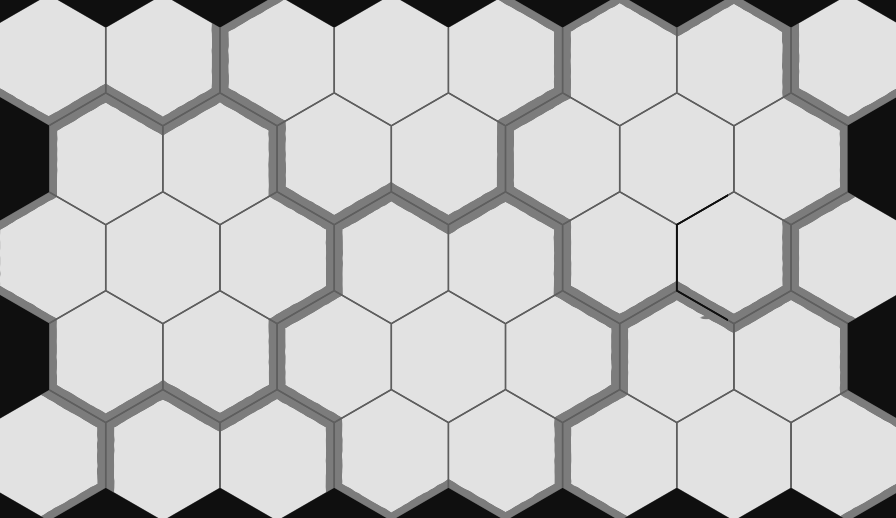
Give the GLSL for this pattern, as a WebGL 2 fragment shader.

```glsl
#version 300 es
precision highp float;
// Pale hexagon tiles on black, five staggered rows, joined in flowers of seven.
// Each pixel finds its axial cell; a modulo-7 rule gives the flower it belongs to,
// and edges between different flowers carry a broad grey band.
uniform vec2 u_resolution;
out vec4 outColor;

const float COLUMNS = 7.845;                // tile widths across the canvas
const vec2 FIRST_CENTRE = vec2(0.426, 0.547);
const float ROW_PITCH = 0.8660254;
const float TOP_ROW = 4.0;
const float LAST_COLUMN = 7.0;
const float BAND_HALF = 0.0735;
const float LINE_HALF = 0.008;
const float WEAR = 0.006;
const vec2 SCORED_CELL = vec2(5.0, 2.0);    // tile with three blackened edges

const vec3 TILE = vec3(0.888);
const vec3 BAND = vec3(0.485);
const vec3 SEAM = vec3(0.37);
const vec3 BLACK = vec3(0.06);

float hash(vec2 p) {
  vec3 v = fract(p.xyx * 0.1031);
  v += dot(v, v.yzx + 33.33);
  return fract((v.x + v.y) * v.z);
}

float noise(vec2 p) {
  vec2 i = floor(p), f = fract(p);
  f = f * f * (3.0 - 2.0 * f);
  vec2 e = vec2(1.0, 0.0);
  return mix(mix(hash(i), hash(i + e.xy), f.x),
             mix(hash(i + e.yx), hash(i + e.xx), f.x), f.y);
}

// Axial (q, r) to plane, and plane to the nearest axial cell
vec2 cellCentre(vec2 c) { return vec2(c.x + 0.5 * c.y, c.y * ROW_PITCH); }

vec2 nearestCell(vec2 p) {
  float r = p.y / ROW_PITCH, q = p.x - 0.5 * r;
  vec3 cube = vec3(q, r, -q - r);
  vec3 n = floor(cube + 0.5), err = abs(n - cube);
  if (err.x > err.y && err.x > err.z) n.x = -n.y - n.z;
  else if (err.y > err.z) n.y = -n.x - n.z;
  return n.xy;
}

vec2 edgeNormal(int i) {
  float a = float(i) * 1.0471976;
  return vec2(cos(a), sin(a));
}

vec2 axialStep(vec2 normal) {
  float r = floor(normal.y / ROW_PITCH + 0.5);
  return vec2(floor(normal.x - 0.5 * r + 0.5), r);
}

// Flower centres form a lattice with one cell in seven
bool isFlowerCentre(vec2 c) { return mod(c.x + 3.0 * c.y + 1.5, 7.0) < 1.0; }

vec2 flowerOf(vec2 c) {
  if (isFlowerCentre(c)) return c;
  for (int i = 0; i < 6; i++) {
    vec2 n = c + axialStep(edgeNormal(i));
    if (isFlowerCentre(n)) return n;
  }
  return c;
}

bool isTiled(vec2 c) {
  float column = c.x + 0.5 * c.y;
  return c.y > -0.5 && c.y < TOP_ROW + 0.5 && column > -0.25 && column < LAST_COLUMN + 0.25;
}

bool sameCell(vec2 a, vec2 b) { return distance(a, b) < 0.5; }

float cover(float d, float halfWidth, float px) {
  return 1.0 - smoothstep(-0.5 * px, 0.5 * px, d - halfWidth);
}

void main() {
  float px = COLUMNS / u_resolution.x;
  vec2 p = gl_FragCoord.xy * px - FIRST_CENTRE;
  vec2 cell = nearestCell(p), local = p - cellCentre(cell);
  vec2 flower = flowerOf(cell);
  vec2 fromScored = p - cellCentre(SCORED_CELL);

  // Distances to the nearest seam, flower border, scored edge and outer rim
  float seam = 1.0, border = 1.0, scored = 1.0, rim = 1.0;
  for (int i = 0; i < 6; i++) {
    vec2 normal = edgeNormal(i), other = cell + axialStep(normal);
    float d = 0.5 - dot(local, normal);
    seam = min(seam, d);
    if (!sameCell(flower, flowerOf(other))) border = min(border, d);
    if (!isTiled(other)) rim = min(rim, d);
    bool leftEdge = (sameCell(cell, SCORED_CELL) && normal.x < -0.1)
                 || (sameCell(other, SCORED_CELL) && normal.x > 0.1);
    if (leftEdge && fromScored.x < -0.05) scored = min(scored, d);
  }

  // Slightly ragged band edges, with a small offset for each tile
  float ragged = WEAR * (noise(p * 22.0) - 0.5) + WEAR * (hash(cell + 20.0) - 0.5);
  vec3 color = mix(TILE, BAND, cover(border, BAND_HALF + ragged, px));
  float smudge = length((fromScored - vec2(-0.24, -0.525)) / vec2(0.05, 0.014)) - 1.0;
  color = mix(color, BAND, cover(smudge * 0.014, 0.0, px));
  color = mix(color, SEAM, cover(seam, LINE_HALF, px));
  color = mix(color, BLACK, cover(scored, LINE_HALF * 1.1, px));
  color = mix(color, BLACK, isTiled(cell) ? cover(rim, 0.004, px) : 1.0);
  outColor = vec4(color, 1.0);
}
```
